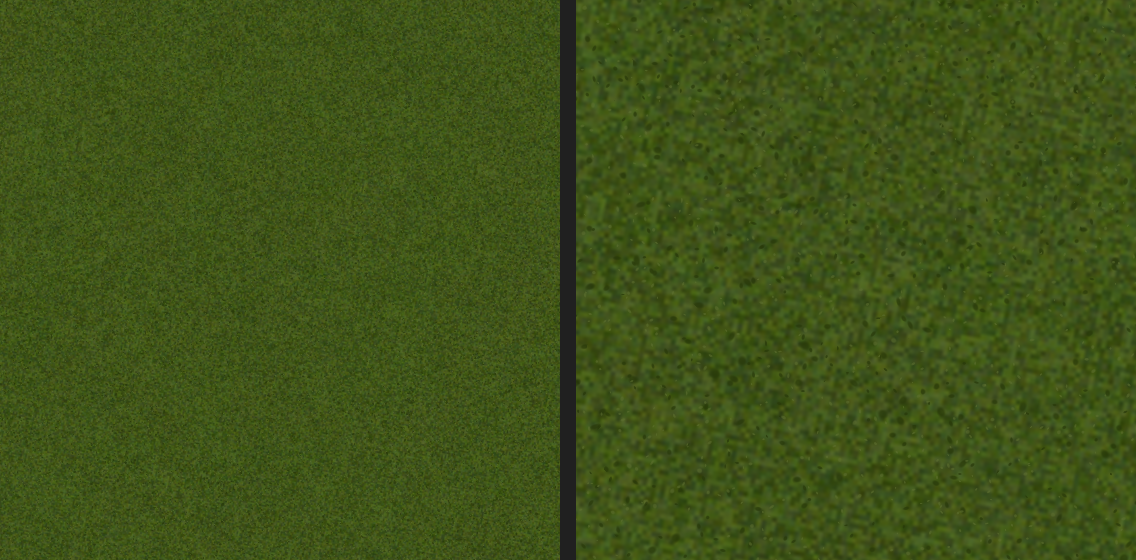
Left: the whole. Right: its middle third, enlarged.
Write a three.js fragment shader that draws this texture.

```glsl
varying vec2 vUv;

const vec3 GRASS = vec3(0.252, 0.333, 0.097);
const vec3 DARK_MOSS = vec3(0.155, 0.22, 0.035);
const vec3 PALE_TIP = vec3(0.37, 0.44, 0.19);
const vec3 SHADE_AXIS = vec3(0.9, 1.0, 0.4);
const vec3 EARTH_AXIS = vec3(1.0, -0.55, 0.35);
const vec3 BLUE_AXIS = vec3(-0.1, 0.0, 1.0);

// Sineless hashes
float hash(vec2 p) {
  vec3 q = fract(vec3(p.xyx) * 0.1031);
  q += dot(q, q.yzx + 33.33);
  return fract((q.x + q.y) * q.z);
}

vec2 hash2(vec2 p) {
  return vec2(hash(p + 17.0), hash(p.yx + 71.0));
}

// Smooth value noise from -1 to 1
float noise(vec2 p) {
  vec2 cell = floor(p);
  vec2 f = fract(p);
  f = f * f * (3.0 - 2.0 * f);
  float low = mix(hash(cell), hash(cell + vec2(1.0, 0.0)), f.x);
  float high = mix(hash(cell + vec2(0.0, 1.0)), hash(cell + 1.0), f.x);
  return 2.0 * mix(low, high, f.y) - 1.0;
}

vec2 rotate(vec2 p, float angle) {
  float c = cos(angle);
  float s = sin(angle);
  return vec2(c * p.x - s * p.y, s * p.x + c * p.y);
}

float fbm(vec2 p) {
  float sum = 0.0;
  float weight = 0.6;
  for (int i = 0; i < 4; i++) {
    sum += weight * noise(p);
    p = rotate(p, 0.6) * 2.1 + 13.7;
    weight *= 0.6;
  }
  return sum;
}

// Soft ragged flecks, at most one per cell
float flecks(vec2 p, float chance, float radius) {
  vec2 cell = floor(p);
  vec2 center = 0.5 + 0.3 * (hash2(cell) - 0.5);
  vec2 d = rotate(fract(p) - center, 6.2832 * hash(cell + 5.0));
  d.y *= mix(1.0, 2.2, hash(cell + 9.0));
  float size = radius * mix(0.45, 1.0, hash(cell + 23.0));
  float ragged = length(d) * (1.25 + 0.25 * noise(p * 3.5));
  float present = step(hash(cell + 41.0), chance);
  return present * (1.0 - smoothstep(0.35 * size, size, ragged));
}

void main() {
  // Faint broad patches and strong blade grain
  float patches = fbm(vUv * 7.0 + 3.0);
  float mottle = fbm(vUv * 42.0 + 19.0);
  float clumps = noise(rotate(vUv, 0.4) * 150.0 + 50.0);
  float grain = noise(rotate(vUv, 0.2) * 350.0 + 90.0);
  float shade = 0.005 * patches + 0.012 * mottle + 0.020 * clumps + 0.064 * grain;

  // Earthy and bluish drift of hue
  float earth = 0.006 * fbm(vUv * 16.0 + 61.0) + 0.018 * noise(vUv * 250.0 + 29.0);
  float blue = 0.006 * fbm(vUv * 30.0 + 83.0) + 0.042 * noise(vUv * 290.0 + 7.0);
  vec3 color = GRASS + SHADE_AXIS * shade + EARTH_AXIS * earth + BLUE_AXIS * blue;

  // Dark gaps gather loosely, pale tips are scattered
  float gapChance = clamp(0.16 + 0.13 * fbm(vUv * 13.0 + 37.0), 0.03, 0.4);
  for (int i = 0; i < 2; i++) {
    float layer = float(i);
    vec2 p = rotate(vUv, 0.35 + 0.8 * layer) + 2.0 + layer;
    float gap = flecks(p * (90.0 + 45.0 * layer), gapChance, 0.48);
    float tip = flecks(p * (170.0 + 35.0 * layer), 0.09, 0.45);
    color = mix(color, DARK_MOSS, 0.7 * gap);
    color = mix(color, PALE_TIP, 0.55 * tip);
  }

  gl_FragColor = vec4(clamp(color, 0.0, 1.0), 1.0);
}
```
